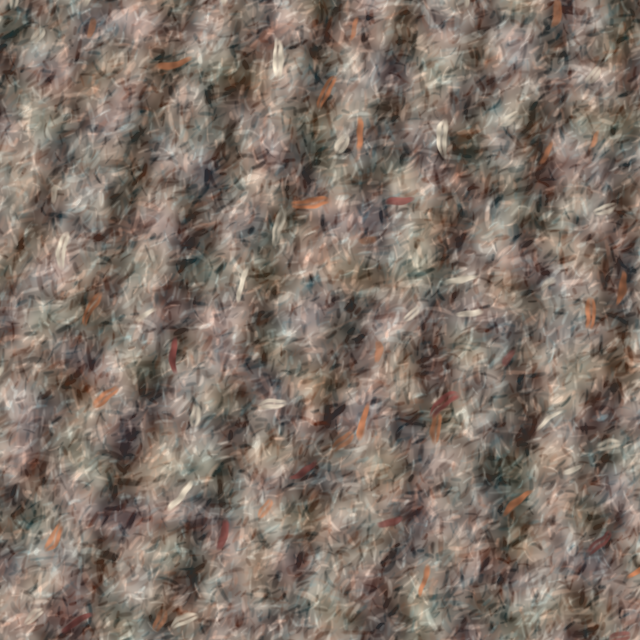
Write a Shadertoy shader that draws this texture.

```glsl
#define RIBS 7.3
#define ROWS 10.0
#define LEAN_LEFT 0.38
#define LEAN_FALLOFF 0.32
#define FIBRE_LAYERS 6
#define FIBRE_CONTRAST 0.42
#define SOFTNESS 0.0022
#define FLECK_CELLS 11.0
#define FLECK_CHANCE 0.46
#define SHADOW vec3(0.20, 0.16, 0.14)
#define HIGHLIGHT vec3(0.84, 0.78, 0.72)

const float TAU = 6.2831853;

vec2 hash2(vec2 p) {
    vec3 q = fract(p.xyx * vec3(0.1031, 0.1030, 0.0973));
    q += dot(q, q.yzx + 33.33);
    return fract((q.xx + q.yz) * q.zy);
}

float corner(vec2 cell, vec2 offset, vec2 f) {
    float a = TAU * hash2(cell + offset).x;
    return dot(vec2(cos(a), sin(a)), f - offset);
}

float gradientNoise(vec2 p) {
    vec2 i = floor(p), f = p - i;
    vec2 s = f * f * f * (f * (f * 6.0 - 15.0) + 10.0);
    float low = mix(corner(i, vec2(0, 0), f), corner(i, vec2(1, 0), f), s.x);
    float high = mix(corner(i, vec2(0, 1), f), corner(i, vec2(1, 1), f), s.x);
    return mix(low, high, s.y);
}

mat2 rotation(float a) {
    return mat2(cos(a), sin(a), -sin(a), cos(a));
}

// Coverage of a tapered, bent strand; q runs along x
float strand(vec2 q, float halfLength, float halfWidth, float bend, float aa) {
    q.y += bend * q.x * q.x;
    float t = q.x / halfLength;
    float taper = clamp(1.0 - t * t, 0.0, 1.0);
    float edge = abs(q.y) - halfWidth * sqrt(taper);
    return (1.0 - smoothstep(-aa, aa, edge)) * smoothstep(0.0, 0.7, taper);
}

// Fine loose fibres: shift the tone and tint of the wool
void addFibres(vec2 p, float layer, float soft, inout float tone, inout vec3 tint) {
    float cells = 27.0 + 7.0 * layer;
    float turn = 0.7 * layer;
    vec2 g = p * rotation(turn) * cells + 17.0 * layer;
    for (int k = 0; k < 9; k++) {
        vec2 id = floor(g) + vec2(k % 3, k / 3) - 1.0;
        vec2 r = hash2(id + 40.0), s = hash2(id + 91.0), c = hash2(id + 143.0);
        float spread = (r.x - 0.5) * (1.2 + 1.8 * s.y);
        vec2 q = (g - id - hash2(id)) * rotation(0.95 + spread - turn);
        float m = strand(q, 0.4 + 0.4 * r.y, 0.06 + 0.12 * s.x, 0.7 * (s.y - 0.5), soft * cells);
        tone += FIBRE_CONTRAST * (c.x - 0.5) * m;
        tint += 0.06 * m * (c.y - 0.5) * vec3(1.0, -0.1, -0.5);
    }
}

// Sparse bright flecks, some split into two strands
void addFlecks(vec2 p, float soft, float shade, inout vec3 col) {
    vec2 g = p * FLECK_CELLS;
    float aa = soft * FLECK_CELLS;
    for (int k = 0; k < 9; k++) {
        vec2 id = floor(g) + vec2(k % 3, k / 3) - 1.0;
        vec2 r = hash2(id + 211.0), s = hash2(id + 307.0), c = hash2(id + 401.0);
        if (r.x > FLECK_CHANCE) continue;
        vec2 q = (g - id - hash2(id + 9.0)) * rotation(0.85 + 1.5 * (r.y - 0.5));
        q += 0.05 * vec2(gradientNoise(p * 45.0), gradientNoise(p * 45.0 + 30.0));
        float bend = 1.6 * (s.y - 0.5);
        float halfLength = 0.18 + 0.20 * s.x;
        float m = strand(q, halfLength, 0.04 + 0.06 * c.y, bend, aa);
        float groove = strand(q, halfLength, 0.02, bend, aa) * step(0.5, c.y);
        vec3 dye = c.x < 0.5 ? vec3(0.83, 0.78, 0.70)
                 : c.x < 0.82 ? vec3(0.68, 0.44, 0.31) : vec3(0.50, 0.28, 0.26);
        dye *= 0.82 + 0.25 * shade + 0.5 * gradientNoise(p * 60.0);
        col = mix(col, dye, (0.55 + 0.4 * s.x) * m * (1.0 - 0.6 * groove));
    }
}

void mainImage(out vec4 fragColor, in vec2 fragCoord) {
    float soft = max(SOFTNESS, 1.0 / iResolution.y);
    vec2 p = fragCoord / iResolution.y;

    // Leaning ribs with a wandering edge
    vec2 wander = vec2(gradientNoise(p * 9.0), gradientNoise(p * 9.0 + 50.0));
    wander += 0.6 * vec2(gradientNoise(p * 25.0), gradientNoise(p * 25.0 + 80.0));
    float lean = LEAN_LEFT - LEAN_FALLOFF * p.x;
    float across = (p.x - lean * (p.y - 0.5) + 0.03 * wander.x) * RIBS;
    float side = fract(across) - 0.5;
    float rib = smoothstep(0.0, 0.75, 0.5 + 0.5 * cos(TAU * side));

    // Stitches arch over each rib
    float row = p.y * ROWS + 0.9 * abs(side) + hash2(vec2(floor(across), 5.0)).x + 0.5 * wander.y;
    float stitch = cos(TAU * row);

    // Light on the knit, with uneven wear
    float tone = 0.26 + rib * (0.33 + 0.07 * stitch);
    tone += 0.12 * gradientNoise(p * 6.0 + 20.0) + 0.28 * gradientNoise(p * 19.0 + 7.0);
    tone += 0.24 * gradientNoise(p * 48.0 + 3.0);

    // Patches of slate, rust and mauve wool
    float warm = gradientNoise(p * 11.0 + 31.0) + 0.7 * gradientNoise(p * 26.0 + 61.0);
    float mauve = gradientNoise(p * 13.0 + 73.0);
    vec3 tint = 0.05 * warm * vec3(1.0, -0.1, -0.6) + 0.035 * mauve * vec3(0.3, -0.5, 0.7);

    for (int i = 0; i < FIBRE_LAYERS; i++) addFibres(p, float(i), soft, tone, tint);

    vec3 col = mix(SHADOW, HIGHLIGHT, clamp(tone, 0.02, 1.05)) + tint;
    addFlecks(p, soft, rib, col);
    fragColor = vec4(clamp(col, 0.0, 1.0), 1.0);
}
```
